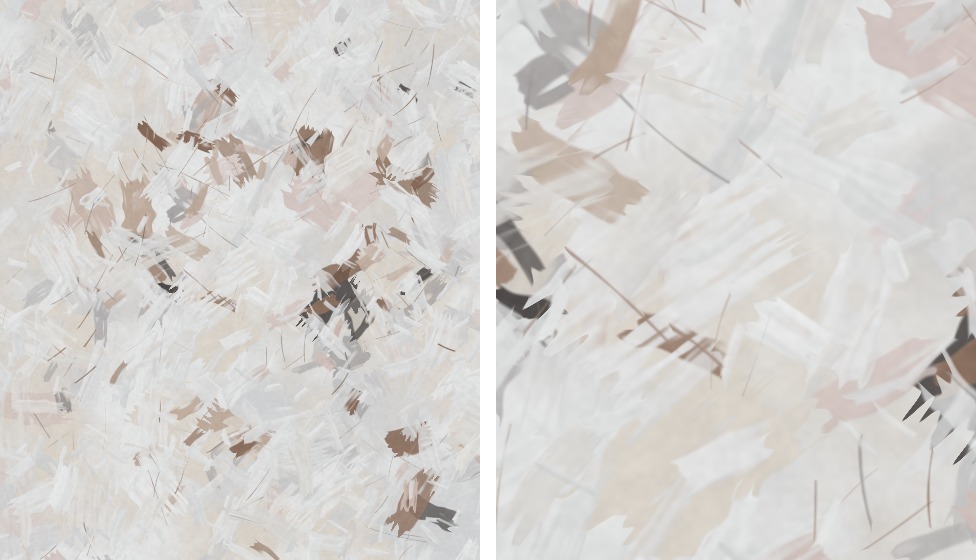
Left, the full canvas; right, a detail of the centre.
Give the GLSL for this texture, as a Shadertoy shader.

```glsl
#define WHITE vec3(0.885, 0.888, 0.888)
#define MIST vec3(0.815, 0.818, 0.822)
#define CREAM vec3(0.845, 0.820, 0.785)
#define BLUSH vec3(0.810, 0.745, 0.725)
#define TAN vec3(0.725, 0.645, 0.580)
#define STONE vec3(0.610, 0.595, 0.590)
#define UMBER vec3(0.460, 0.335, 0.265)
#define SOOT vec3(0.310, 0.295, 0.290)
#define RELIEF 0.075
#define BRISTLES vec2(22.0, 250.0)

const int TINT = 0, EARTH = 1, PALE = 2, SCRATCH = 3;

vec3 hash3(vec2 p) {
    vec3 q = fract(p.xyx * vec3(0.1031, 0.1030, 0.0973));
    q += dot(q, q.yxz + 33.33);
    return fract((q.xxy + q.yzz) * q.zyx);
}

float noise(vec2 p) {
    vec2 i = floor(p), f = fract(p);
    f = f * f * (3.0 - 2.0 * f);
    float low = mix(hash3(i).x, hash3(i + vec2(1, 0)).x, f.x);
    float high = mix(hash3(i + vec2(0, 1)).x, hash3(i + 1.0).x, f.x);
    return mix(low, high, f.y);
}

float fbm(vec2 p) {
    return 0.55 * noise(p) + 0.3 * noise(p * 2.1 + 17.0) + 0.15 * noise(p * 4.3 + 41.0);
}

// Where the dark underpainting shows: clumps that fade towards the border
float clump(vec2 p) {
    vec2 uv = p * vec2(iResolution.y / iResolution.x, 1.0);
    vec2 rim = smoothstep(vec2(-0.05), vec2(0.25, 0.2), min(uv, 1.0 - uv));
    return smoothstep(0.46, 0.72, fbm(p * 5.5 + 8.0)) * rim.x * rim.y;
}

vec3 pigment(int kind, float h, float k) {
    if (kind == PALE) return mix(mix(MIST, WHITE, sqrt(h)), CREAM, 0.35 * step(0.8, k));
    if (kind == TINT) return h < 0.35 ? CREAM : h < 0.58 ? mix(BLUSH, WHITE, 0.5 * k) : mix(MIST, STONE, 0.3 * k);
    if (kind == SCRATCH) return h < 0.3 ? mix(BLUSH, UMBER, 0.5) : h < 0.75 ? mix(UMBER, TAN, k) : STONE;
    return h < 0.4 ? mix(TAN, BLUSH, k) : h < 0.66 ? mix(STONE, MIST, 0.5 * k) : h < 0.9 ? mix(UMBER, TAN, 0.6 * k) : SOOT;
}

// One layer of jittered brush strokes; size is the half extent in cells
vec3 paint(vec3 colour, vec2 p, float cells, vec2 size, float cover, float dry, int kind) {
    vec2 g = p * cells, home = floor(g);
    for (int j = -1; j <= 1; j++)
    for (int i = -1; i <= 1; i++) {
        vec2 cell = home + vec2(i, j);
        vec3 a = hash3(cell + cells * 7.3 + 50.0);
        vec3 b = hash3(cell + cells * 3.1 + 150.0);
        vec3 c = hash3(cell + cells * 5.7 + 250.0);
        vec2 centre = cell + a.xy;
        float dark = clump(centre / cells);
        float chance = cover;
        if (kind == EARTH) chance *= dark;
        if (kind == SCRATCH) chance *= 0.12 + dark;
        if (kind == PALE) chance *= 1.0 - 0.45 * dark;
        if (a.z > chance) continue;

        // Mostly rising diagonals, some falling, swayed by a slow flow
        float angle = (b.x < 0.6 ? 0.85 : -0.9) + 1.1 * (b.y - 0.5) + 0.9 * (noise(centre / cells * 4.0) - 0.5);
        float cs = cos(angle), sn = sin(angle);
        vec2 d = mat2(cs, -sn, sn, cs) * (g - centre);
        d.y += (c.z - 0.5) * 0.35 * d.x * d.x;
        vec2 extent = size * mix(vec2(0.5), vec2(1.0), c.xy);
        vec2 q = d / extent;
        if (max(abs(q.x), abs(q.y)) > 1.0) continue;

        // Ragged ends, wavering sides and dry bristle gaps
        float bristle = noise(d / cells * BRISTLES + a.xy * 90.0);
        float waver = noise(d / cells * 55.0 + b.xy * 70.0);
        vec2 margin = (1.0 - abs(q) - vec2(0.45 * bristle, 0.4 * waver)) * extent / cells;
        float inside = min(margin.x, margin.y);
        float alpha = smoothstep(0.0, 0.003, inside);
        float load = 0.65 * bristle + 0.5 * waver - 0.22 * q.x;
        alpha *= smoothstep(dry - 0.2, dry + 0.15, load);

        // Raised paint catches light on its upper side
        float ridge = exp(-max(inside, 0.0) / 0.0025) * sign(q.y);
        vec3 paintColour = pigment(kind, b.z, c.z);
        float relief = kind == PALE ? RELIEF : 0.4 * RELIEF;
        paintColour += relief * (0.55 * ridge + 0.6 * (bristle - 0.5));
        colour = mix(colour, paintColour, alpha * mix(0.7, 1.0, c.y));
    }
    return colour;
}

void mainImage(out vec4 fragColor, in vec2 fragCoord) {
    vec2 p = fragCoord / iResolution.y;
    vec2 warped = p + 0.03 * vec2(noise(p * 14.0), noise(p * 14.0 + 60.0));

    // Cloudy ground
    vec3 colour = mix(MIST, CREAM, smoothstep(0.35, 0.65, fbm(warped * 5.0)));
    colour = mix(colour, WHITE, smoothstep(0.35, 0.7, fbm(warped * 8.0 + 30.0)));

    // Tints and underpainting
    colour = paint(colour, p, 7.0, vec2(0.9, 0.4), 0.6, 0.3, TINT);
    colour = paint(colour, p, 10.0, vec2(0.85, 0.42), 0.9, 0.2, EARTH);
    colour = paint(colour, p, 15.0, vec2(0.95, 0.4), 0.4, 0.35, TINT);
    colour = paint(colour, p, 21.0, vec2(0.9, 0.38), 0.75, 0.35, EARTH);

    // Pale veils, then loaded white strokes
    colour = paint(colour, p, 6.0, vec2(0.95, 0.38), 0.6, 0.48, PALE);
    colour = paint(colour, p, 11.0, vec2(0.95, 0.34), 0.6, 0.35, PALE);
    colour = paint(colour, p, 17.0, vec2(0.95, 0.3), 0.45, 0.25, PALE);

    // Scratched lines and small dabs
    colour = paint(colour, p, 13.0, vec2(0.95, 0.035), 0.6, 0.3, SCRATCH);
    colour = paint(colour, p, 24.0, vec2(0.95, 0.07), 0.65, 0.35, SCRATCH);
    colour = paint(colour, p, 29.0, vec2(0.95, 0.26), 0.4, 0.2, PALE);

    // Fine canvas grain
    colour += 0.022 * (noise(p * 240.0) - 0.5) + 0.02 * (noise(p * 90.0) - 0.5);
    fragColor = vec4(clamp(colour, 0.0, 1.0), 1.0);
}
```
